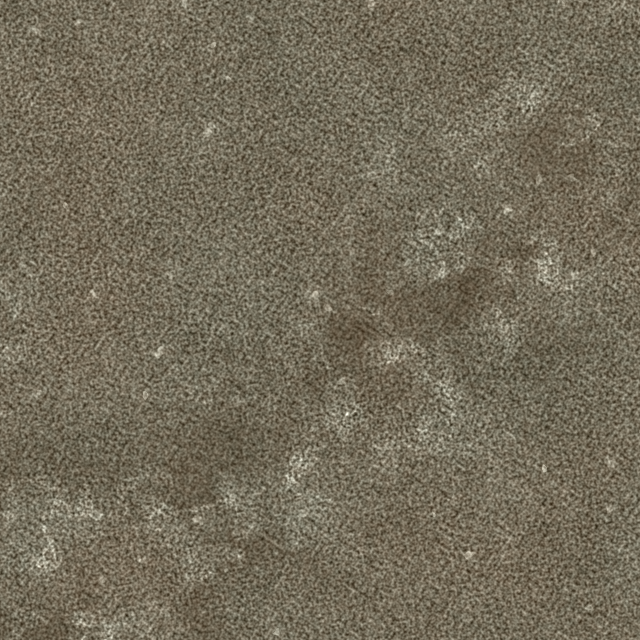
Reproduce this texture procedurally as a WebGL 1 fragment shader.

```glsl
precision highp float;
// Grainy olive-brown stone with dark stains, pale mottled veins and light specks.

uniform vec2 u_resolution;

#define BASE_COLOR vec3(0.442, 0.412, 0.341)
#define GRAIN_SCALE 165.0
#define GRAIN_CONTRAST 0.41
#define MOTTLE_CONTRAST 0.05
#define CLOUD_CONTRAST 0.034
#define STAIN_DEPTH 0.075
#define VEIN_LIGHT 0.20
#define HAZE_LIGHT 0.06
#define SPECK_CELLS 15.0
#define SPECK_SHARE 0.20
#define SPECK_LIGHT 0.25

float hash(vec2 p) {
  vec3 q = fract(vec3(p.xyx) * 0.1031);
  q += dot(q, q.yzx + 33.33);
  return fract((q.x + q.y) * q.z);
}

vec2 gradientAt(vec2 cell) {
  float angle = 6.2832 * hash(cell);
  return vec2(cos(angle), sin(angle));
}

// Gradient noise, about -0.7 to 0.7
float noise(vec2 p) {
  vec2 i = floor(p), f = p - i;
  vec2 u = f * f * f * (f * (f * 6.0 - 15.0) + 10.0);
  vec2 e = vec2(1.0, 0.0);
  float a = dot(gradientAt(i), f);
  float b = dot(gradientAt(i + e), f - e);
  float c = dot(gradientAt(i + e.yx), f - e.yx);
  float d = dot(gradientAt(i + e.xx), f - e.xx);
  return mix(mix(a, b, u.x), mix(c, d, u.x), u.y);
}

// Turned octaves hide the lattice
float fbm(vec2 p) {
  float sum = 0.0, weight = 1.0;
  for (int i = 0; i < 4; i++) {
    sum += weight * noise(p);
    p = mat2(1.6, 1.2, -1.2, 1.6) * p + 17.3;
    weight *= 0.55;
  }
  return sum;
}

float grain(vec2 uv) {
  vec2 p = mat2(0.83, 0.56, -0.56, 0.83) * uv * GRAIN_SCALE;
  return 0.68 * noise(p + 40.0) + 0.52 * noise(p.yx * 1.55 + 90.0);
}

// Thin crooked branches
float veins(vec2 uv) {
  vec2 warp = 0.025 * vec2(fbm(uv * 14.0 + 3.0), fbm(uv * 14.0 + 31.0));
  float ridge = abs(fbm((uv + warp) * 9.0 + 60.0));
  return 1.0 - smoothstep(0.0, 0.16, ridge);
}

// Scattered small pale chips with ragged outlines
float specks(vec2 uv) {
  vec2 p = uv * SPECK_CELLS;
  vec2 home = floor(p);
  float ragged = 0.16 * noise(uv * 130.0);
  float cover = 0.0;
  for (int y = -1; y <= 1; y++) {
    for (int x = -1; x <= 1; x++) {
      vec2 cell = home + vec2(float(x), float(y));
      vec2 center = cell + vec2(hash(cell + 5.2), hash(cell + 71.7));
      float present = step(hash(cell + 23.1), SPECK_SHARE);
      float radius = mix(0.08, 0.17, hash(cell + 47.9));
      float body = 1.0 - smoothstep(0.3 * radius, radius, length(p - center) + ragged);
      cover = max(cover, present * body * mix(0.4, 1.0, hash(cell + 13.4)));
    }
  }
  return cover;
}

void main() {
  vec2 uv = gl_FragCoord.xy / min(u_resolution.x, u_resolution.y);

  // Weathered zones: a rising diagonal, the lower left corner and the left rim
  float across = (uv.x - uv.y - 0.17 + 0.12 * noise(uv * 4.0)) / 0.21;
  float diagonal = exp(-across * across) * (1.0 - smoothstep(0.85, 1.1, uv.x));
  float corner = 1.0 - smoothstep(0.15, 0.5, length(uv * vec2(0.8, 1.2)));
  float rim = (1.0 - smoothstep(0.0, 0.07, uv.x)) * (1.0 - smoothstep(0.7, 0.95, uv.y));
  float worn = clamp(max(diagonal, corner), 0.0, 1.0);

  float stain = worn * smoothstep(-0.25, 0.4, fbm(uv * 5.0 + 8.0));
  float patches = smoothstep(0.0, 0.5, fbm(uv * 8.0 + 24.0) + 0.1);
  float haze = max(worn, rim) * patches + 0.12 * patches;
  float vein = veins(uv) * haze;

  // Brightness relative to the base
  float fine = grain(uv);
  float tone = 0.008 + CLOUD_CONTRAST * fbm(uv * 6.0 + 51.0);
  tone += MOTTLE_CONTRAST * fbm(uv * 32.0 + 140.0);
  tone += fine * GRAIN_CONTRAST * (1.0 - 0.35 * stain + 0.2 * haze);
  tone -= STAIN_DEPTH * stain;
  tone += HAZE_LIGHT * haze + VEIN_LIGHT * vein * (0.65 + 1.1 * fine);
  tone += SPECK_LIGHT * specks(uv);

  // Brown stains, faintly green haze and a little colour in the grain
  vec3 color = BASE_COLOR + tone * vec3(1.0, 1.03, 1.02);
  float hue = 0.014 * noise(uv * 70.0) + 0.012 * fbm(uv * 4.0 + 77.0);
  hue += 0.006 * stain - 0.006 * haze;
  color += hue * vec3(1.0, -0.3, -0.6);

  gl_FragColor = vec4(clamp(color, 0.0, 1.0), 1.0);
}
```
